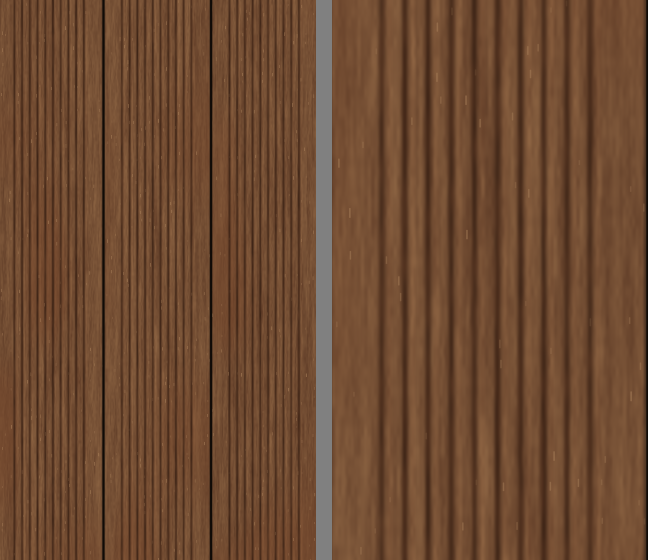
Left: the whole. Right: its middle third, enlarged.
Reproduce this texture procedurally as a Shadertoy shader.

```glsl
// Brown hardwood decking: upright boards split by dark gaps, each milled with
// a band of ten soft grooves between two flat margins. Stretched value noise
// gives the grain, slow stains vary the tone, and hashed cells hold pale flecks.

#define BOARD_PITCH   0.3403   // board spacing, in canvas widths
#define GAP_OFFSET    0.3275   // position of the first full gap
#define GAP_HALF      0.0028   // half width of the gap
#define GROOVES       10.0     // grooves per board
#define FIRST_GROOVE  0.171    // first groove, as a fraction of the board
#define GROOVE_PITCH  0.0718   // groove spacing, as a fraction of the board
#define GROOVE_SOFT   0.155    // groove width, as a fraction of its spacing
#define FLECK_SHARE   0.09     // share of cells that hold a fleck

const vec3 WOOD_DARK  = vec3(0.375, 0.237, 0.153);
const vec3 WOOD_LIGHT = vec3(0.545, 0.388, 0.258);
const vec3 WOOD_RED   = vec3(0.450, 0.270, 0.165);
const vec3 GROOVE_COL = vec3(0.270, 0.160, 0.098);
const vec3 GAP_COL    = vec3(0.060, 0.042, 0.026);
const vec3 FLECK_COL  = vec3(0.660, 0.500, 0.350);

float hash(vec2 p) {
    return fract(sin(dot(p, vec2(12.9898, 78.233))) * 43758.5453);
}

float noise(vec2 p) {
    vec2 i = floor(p), f = fract(p);
    f = f * f * (3.0 - 2.0 * f);
    return mix(mix(hash(i), hash(i + vec2(1, 0)), f.x),
               mix(hash(i + vec2(0, 1)), hash(i + vec2(1, 1)), f.x), f.y);
}

// Long fibres in three sizes, averaging one half
float grain(vec2 p) {
    return 0.40 * noise(p * vec2(260.0, 22.0))
         + 0.35 * noise(p * vec2(120.0, 7.0) + 31.0)
         + 0.25 * noise(p * vec2(290.0, 95.0) + 57.0);
}

// Short pale dashes, at most one in each cell
float flecks(vec2 p, float px) {
    vec2 grid = vec2(75.0, 42.0);
    vec2 cell = floor(p * grid);
    vec2 centre = 0.25 + 0.5 * vec2(hash(cell + 3.1), hash(cell + 8.7));
    vec2 d = abs(fract(p * grid) - centre) / grid;
    float size = 0.4 + 0.6 * hash(cell + 5.3);
    float dash = length(vec2(d.x, max(d.y - 0.0045 * size, 0.0)));
    float present = step(hash(cell + 1.9), FLECK_SHARE);
    return present * size * (1.0 - smoothstep(0.0, 0.0010 + px * 0.5, dash));
}

void mainImage(out vec4 fragColor, in vec2 fragCoord) {
    float px = 1.0 / iResolution.x;
    vec2 p = fragCoord * px;

    // Board index and position across the board
    float along = (p.x - GAP_OFFSET) / BOARD_PITCH;
    float board = floor(along);
    float x = fract(along);
    vec2 q = p + vec2(0.0, 7.3 * (board + 2.0));

    // Wood tone: fibres, slow streaks and reddish stains
    float streak = noise(q * vec2(24.0, 1.6) + 11.0);
    float stain = noise(q * vec2(7.0, 2.2) + 23.0);
    float tone = 0.5 + 0.95 * (grain(q) - 0.5) + 0.28 * (streak - 0.5);
    tone += 0.10 * (hash(vec2(board, 4.0)) - 0.5);
    vec3 col = mix(WOOD_DARK, WOOD_LIGHT, clamp(tone, 0.0, 1.0));
    col = mix(col, WOOD_RED, 0.5 * smoothstep(0.45, 0.9, stain));

    // Grooves: nearest one, with a slightly uneven depth
    float g = (x - FIRST_GROOVE) / GROOVE_PITCH;
    float id = clamp(floor(g + 0.5), 0.0, GROOVES - 1.0);
    float t = g - id;
    float depth = 0.82 + 0.18 * hash(vec2(id, board + 6.0));
    depth *= 0.85 + 0.25 * noise(vec2(id * 5.0 + board, q.y * 9.0));
    float groove = exp(-t * t / (GROOVE_SOFT * GROOVE_SOFT));
    float lip = exp(-pow((t - 0.34) / 0.13, 2.0));
    col *= 1.0 + 0.06 * lip;
    vec3 grooveCol = GROOVE_COL * (0.88 + 0.24 * noise(q * vec2(200.0, 40.0)));
    col = mix(col, grooveCol, min(groove * depth, 1.0));

    // Pale flecks, fainter inside the grooves
    col = mix(col, FLECK_COL, 0.6 * flecks(q, px) * (1.0 - 0.6 * groove));

    // Rounded board edge and the dark gap
    float edge = min(x, 1.0 - x) * BOARD_PITCH;
    col *= 1.0 - 0.35 * (1.0 - smoothstep(GAP_HALF, GAP_HALF + 0.005, edge));
    float gap = 1.0 - smoothstep(GAP_HALF - px * 0.5, GAP_HALF + px * 0.7, edge);
    col = mix(col, GAP_COL, gap);

    fragColor = vec4(col, 1.0);
}
```
